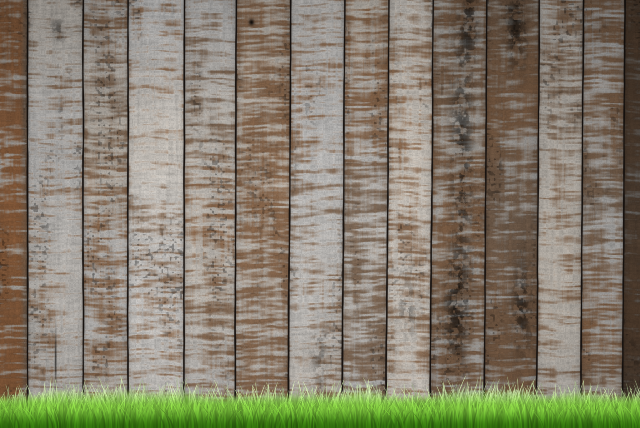
Give the GLSL for this texture, as a WebGL 1 fragment shader.

```glsl
precision highp float;
uniform vec2 u_resolution;

float hash(vec2 p) {
  return fract(sin(dot(p, vec2(127.1, 311.7))) * 43758.5453);
}

float noise(vec2 p) {
  vec2 i = floor(p), f = fract(p);
  f = f * f * (3.0 - 2.0 * f);
  return mix(mix(hash(i), hash(i + vec2(1.0, 0.0)), f.x),
             mix(hash(i + vec2(0.0, 1.0)), hash(i + 1.0), f.x), f.y);
}

float fbm(vec2 p) {
  return 0.55 * noise(p) + 0.3 * noise(p * 2.1 + 7.3) + 0.15 * noise(p * 4.3 + 3.1);
}

// Soft elliptical spot
float spot(vec2 p, vec2 centre, vec2 radius) {
  vec2 d = (p - centre) / radius;
  return exp(-dot(d, d));
}

// plank = left edge, wear, brightness, distance to the nearest gap
void addPlank(float x, float left, float wear, float light, inout vec4 plank) {
  plank.w = min(plank.w, abs(x - left));
  if (x > left) plank.xyz = vec3(left, wear, light);
}

vec3 woodColour(vec2 uv) {
  float x = uv.x + 0.005 * (1.0 - uv.y) * smoothstep(0.2, 0.6, uv.x);
  x += 0.001 * (noise(vec2(uv.x * 9.0, uv.y * 7.0)) - 0.5);
  vec4 plank = vec4(-0.03, 0.84, 0.96, 1.0);
  addPlank(x, 0.043, 0.25, 0.97, plank);
  addPlank(x, 0.130, 0.45, 0.98, plank);
  addPlank(x, 0.200, 0.27, 1.03, plank);
  addPlank(x, 0.288, 0.39, 0.97, plank);
  addPlank(x, 0.369, 0.60, 0.99, plank);
  addPlank(x, 0.454, 0.37, 0.99, plank);
  addPlank(x, 0.539, 0.55, 0.99, plank);
  addPlank(x, 0.608, 0.38, 1.03, plank);
  addPlank(x, 0.677, 0.62, 0.90, plank);
  addPlank(x, 0.761, 0.80, 0.90, plank);
  addPlank(x, 0.843, 0.38, 0.98, plank);
  addPlank(x, 0.912, 0.60, 0.96, plank);
  addPlank(x, 0.977, 0.95, 0.65, plank);
  float seed = plank.x * 91.0;

  // Saw marks across, grain along, broad worn patches
  float sawY = uv.y + 0.0015 * sin(x * 50.0 + seed);
  float saw = noise(vec2(x * 26.0 + seed, sawY * 185.0 + seed));
  float band = noise(vec2(x * 20.0 - seed, sawY * 85.0));
  float scratch = noise(vec2(x * 75.0, sawY * 230.0 + seed));
  float grain = fbm(vec2(x * 260.0, uv.y * 9.0 + seed));
  float patches = fbm(vec2(x * 32.0 + seed, uv.y * 5.0));
  float worn = plank.y + 0.65 * (saw - 0.5) + 0.4 * (band - 0.5) + 0.5 * (scratch - 0.5)
             + 0.6 * (patches - 0.5) + 0.45 * (grain - 0.5);
  vec3 brown = mix(vec3(0.41, 0.34, 0.28), vec3(0.46, 0.34, 0.245),
                   noise(vec2(seed, uv.y * 4.0)));
  brown = mix(brown, vec3(0.50, 0.32, 0.19), 0.7 * smoothstep(0.04, 0.03, x));
  vec3 pale = mix(vec3(0.69, 0.69, 0.69), vec3(0.72, 0.69, 0.65),
                  noise(vec2(seed + 4.0, uv.y * 3.0)));
  vec3 colour = mix(pale, brown, smoothstep(0.12, 0.92, worn));
  float fleck = hash(floor(vec2(x * 512.0, uv.y * 342.0)));
  colour *= plank.z * (0.76 + 0.19 * grain + 0.14 * saw + 0.1 * scratch + 0.08 * fleck);

  // Dark weathering and knots
  float rough = smoothstep(0.40, 0.62, fbm(vec2(x * 130.0, uv.y * 75.0)));
  float stain = spot(uv, vec2(0.722, 0.64), vec2(0.016, 0.27))
              + spot(uv, vec2(0.733, 0.95), vec2(0.012, 0.09))
              + spot(uv, vec2(0.712, 0.28), vec2(0.017, 0.12))
              + spot(uv, vec2(0.806, 0.93), vec2(0.014, 0.09))
              + spot(uv, vec2(0.815, 0.28), vec2(0.014, 0.10))
              + 0.7 * spot(uv, vec2(0.090, 0.93), vec2(0.012, 0.03))
              + 0.6 * spot(uv, vec2(0.637, 0.28), vec2(0.015, 0.07))
              + 0.5 * spot(uv, vec2(0.497, 0.17), vec2(0.013, 0.08));
  colour *= 1.0 - min(stain, 1.0) * (0.12 + 0.45 * rough);
  float speck = smoothstep(0.62, 0.85, noise(vec2(x * 240.0, uv.y * 170.0 + seed)));
  colour *= 1.0 - 0.3 * speck * smoothstep(0.45, 0.75, patches);
  colour *= 1.0 - 0.85 * spot(uv, vec2(0.393, 0.948), vec2(0.004, 0.007));
  colour *= 1.0 - 0.6 * spot(uv, vec2(0.087, 0.16), vec2(0.0015, 0.06));

  // Gaps between boards
  colour *= 1.0 - 0.22 * exp(-plank.w * 300.0);
  float aa = 0.7 / u_resolution.x;
  float gap = 0.0008 + 0.0008 * noise(vec2(seed, uv.y * 30.0));
  colour = mix(vec3(0.09, 0.07, 0.06), colour, smoothstep(gap - aa, gap + aa, plank.w));
  vec2 q = uv - vec2(0.45, 0.42);
  return colour * (1.07 - 0.52 * dot(q, q));
}

// Curved blades in layers, back to front
vec3 addGrass(vec3 colour, vec2 p) {
  float top = 0.066 + 0.016 * noise(vec2(p.x * 14.0, 2.0));
  vec3 turf = mix(vec3(0.17, 0.40, 0.05), vec3(0.50, 0.72, 0.27), p.y / 0.075);
  turf *= 0.8 + 0.4 * noise(vec2(p.x * 150.0 + p.y * 60.0, p.y * 25.0));
  colour = mix(colour, turf, 1.0 - smoothstep(top - 0.014, top + 0.014, p.y));
  for (int layer = 0; layer < 24; layer++) {
    float depth = float(layer) / 23.0;
    float cell = floor(p.x / 0.02);
    for (int k = -2; k <= 2; k++) {
      vec2 id = vec2(cell + float(k), float(layer) * 7.0 + 1.0);
      float root = (id.x + hash(id)) * 0.02;
      float height = mix(0.098, 0.055, depth) * (0.75 + 0.5 * hash(id + 31.0))
                   + 0.018 * (noise(vec2(root * 14.0, 2.0)) - 0.5);
      float lean = 0.07 * (hash(id + 57.0) - 0.5);
      float t = clamp((p.y + 0.006) / (height + 0.006), 0.0, 1.0);
      float width = 0.0019 * (1.0 - t * t) + 0.0002;
      float d = abs(p.x - root - lean * t * t) - width;
      float aa = 0.7 / u_resolution.y;
      float mask = (1.0 - smoothstep(-aa, aa, d)) * (1.0 - smoothstep(0.94, 1.0, t));
      vec3 blade = mix(vec3(0.19, 0.43, 0.05), vec3(0.50, 0.76, 0.25), smoothstep(0.0, 0.055, p.y));
      blade = mix(blade, vec3(0.74, 0.83, 0.62), smoothstep(0.05, 0.088, p.y));
      colour = mix(colour, blade * (0.75 + 0.5 * hash(id + 83.0)), mask * 0.85);
    }
  }
  return colour;
}

void main() {
  vec2 uv = gl_FragCoord.xy / u_resolution;
  vec3 colour = woodColour(uv);
  if (uv.y < 0.14) colour = addGrass(colour, vec2(uv.x * 1.5, uv.y));
  gl_FragColor = vec4(colour, 1.0);
}
```
